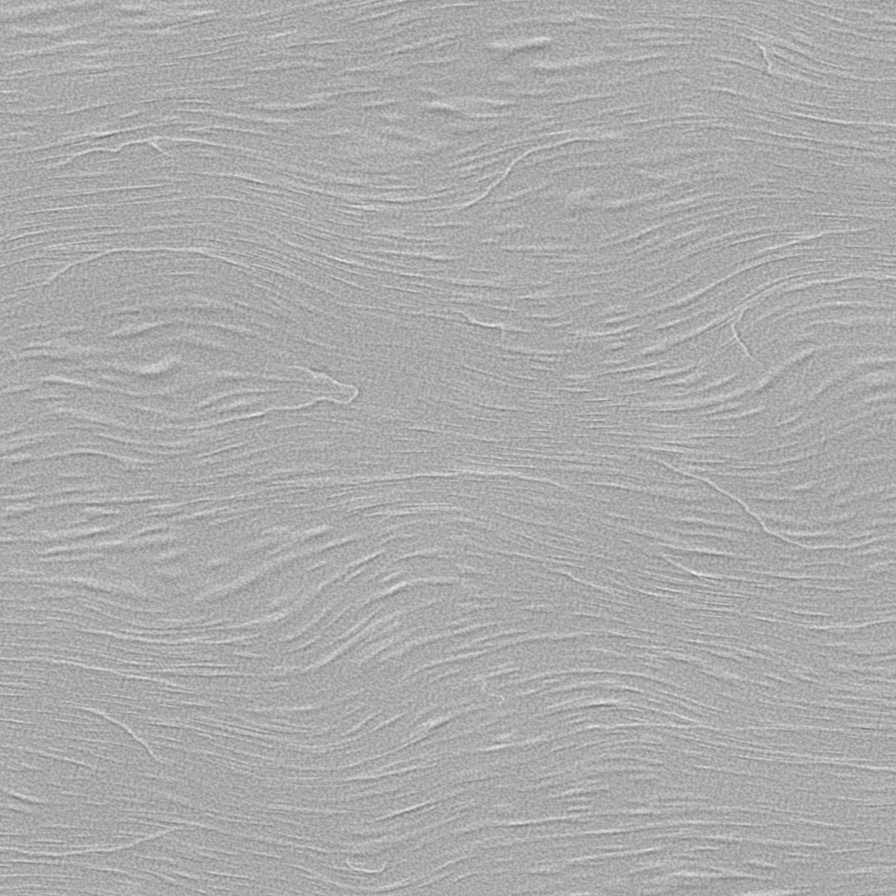
Reproduce this texture map procedurally as a Shadertoy shader.

```glsl
// Grey embossed wood grain: short horizontal fibres with a lit crest and a
// shaded lower edge, bent by a slow flow and cut by cathedral growth lines.
// Built from stretched gradient noise, with a fine isotropic surface grain.

const float BASE_TONE       = 0.665;
const float FIBRE_CONTRAST  = 0.13;
const float LINE_CONTRAST   = 0.13;
const float GRAIN_CONTRAST  = 0.10;
const float DRIFT_CONTRAST  = 0.012;
const vec2  SHORT_FIBRES    = vec2(24.0, 180.0);  // cells per canvas
const vec2  LONG_FIBRES     = vec2(9.0, 115.0);
const vec2  SURFACE_GRAIN   = vec2(270.0, 330.0);
const float SHADOW_OFFSET   = 0.0028;
const float RING_COUNT      = 10.0;
const float RING_FOLD       = 1.3;
const float LINE_WIDTH      = 0.0019;
const int   SAMPLES         = 2;                  // per axis

// Random unit gradient for a lattice cell
vec2 cellGradient(vec2 cell) {
    uvec2 q = uvec2(ivec2(cell)) * uvec2(0x5F356495u, 0xE3362B39u);
    uint n = (q.x ^ q.y) * 0x5F356495u;
    n = (n ^ (n >> 15)) * 0x2C1B3C6Du;
    n ^= n >> 13;
    float angle = 6.28318 * float(n >> 8) / 16777216.0;
    return vec2(cos(angle), sin(angle));
}

// Gradient noise, roughly -1 to 1
float noise(vec2 p) {
    vec2 i = floor(p), f = p - i;
    vec2 u = f * f * f * (f * (f * 6.0 - 15.0) + 10.0);
    vec2 e = vec2(1.0, 0.0);
    float low  = mix(dot(cellGradient(i), f),
                     dot(cellGradient(i + e), f - e), u.x);
    float high = mix(dot(cellGradient(i + e.yx), f - e.yx),
                     dot(cellGradient(i + 1.0), f - 1.0), u.x);
    return 1.4 * mix(low, high, u.y);
}

// Slow bending of the fibres
float flow(vec2 p) {
    return 0.08 * noise(p * vec2(2.2, 2.8) + 3.7)
         + 0.014 * noise(p * vec2(6.0, 9.0) + 21.3);
}

float fold(vec2 p) {
    return noise(p * vec2(2.6, 8.0) + 47.1);
}

// Growth ring index; its whole values are the cathedral lines
float ringField(vec2 p) {
    return RING_COUNT * (p.y + flow(p)) + RING_FOLD * fold(p)
         + 0.05 * noise(p * vec2(35.0, 60.0));
}

float crest(vec2 p, vec2 cells) {
    return smoothstep(0.08, 0.62, noise(p * cells));
}

// Lit crest with a shadow under it
float embossedFibre(vec2 p, vec2 cells) {
    return crest(p, cells)
         - 0.75 * crest(p + vec2(0.0, SHADOW_OFFSET), cells);
}

float lineProfile(float distance) {
    float t = distance / LINE_WIDTH;
    return exp(-t * t);
}

float woodTone(vec2 p) {
    // Growth lines: ring phase turned into a distance
    float ring = ringField(p);
    vec2 e = vec2(0.001, 0.0);
    vec2 slope = vec2(ringField(p + e), ringField(p + e.yx)) - ring;
    float steepness = max(length(slope) / e.x, 3.0);
    float side = (ring - floor(ring + 0.5)) / steepness;
    float visible = smoothstep(0.0, 0.4, noise(p * vec2(4.0, 12.0) + 83.0));
    float growthLine = visible * (lineProfile(side)
                     - 0.6 * lineProfile(side + 1.6 * LINE_WIDTH));

    // Fibres: strongest just above a growth line, in loose patches
    float phase = fract(ring);
    float band = smoothstep(0.0, 0.08, phase) * (1.0 - phase);
    float patchiness = noise(p * vec2(3.5, 13.0) + 11.0);
    float strength = clamp(0.65 + 0.5 * band + 0.5 * patchiness, 0.3, 1.5);
    vec2 along = vec2(p.x, p.y + flow(p) + 0.02 * fold(p));
    float fibres = 0.7 * embossedFibre(along, SHORT_FIBRES)
                 + 0.7 * embossedFibre(along + 5.3, LONG_FIBRES);

    // Surface grain, turned off the pixel axes
    vec2 turned = mat2(0.96, 0.28, -0.28, 0.96) * p;
    float grain = noise(turned * SURFACE_GRAIN);
    float drift = noise(p * vec2(3.0, 7.0) + 61.0);

    return BASE_TONE + FIBRE_CONTRAST * strength * fibres
         + LINE_CONTRAST * growthLine
         + GRAIN_CONTRAST * grain + DRIFT_CONTRAST * drift;
}

void mainImage(out vec4 fragColor, in vec2 fragCoord) {
    // Average a small grid of samples to smooth the edges
    float tone = 0.0;
    for (int i = 0; i < SAMPLES * SAMPLES; i++) {
        vec2 offset = (vec2(i % SAMPLES, i / SAMPLES) + 0.5) / float(SAMPLES) - 0.5;
        tone += woodTone((fragCoord + offset) / iResolution.y);
    }
    tone /= float(SAMPLES * SAMPLES);
    fragColor = vec4(vec3(clamp(tone, 0.0, 1.0)), 1.0);
}
```
